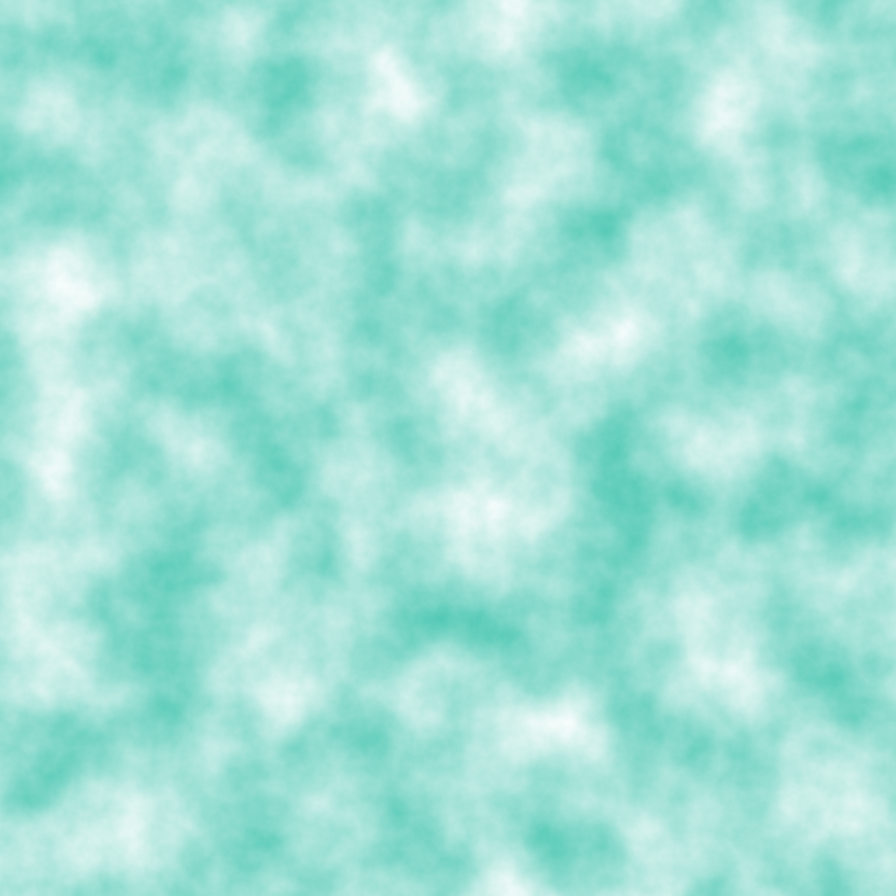
This texture is drawn by a WebGL 2 fragment shader. Its source:

```glsl
#version 300 es
precision highp float;
// Soft, cloudy turquoise mottling that tiles in both directions.
// Octaves of wrapping gradient noise are summed, each twice as fine and half
// as strong as the last, and the sum blends a deep turquoise into white.

uniform vec2 u_resolution;
out vec4 fragColor;

const int OCTAVES = 6;
const float BASE_CELLS = 8.0;    // cells across the tile in the coarsest octave
const float GAIN = 0.5;          // strength of each octave relative to the last
const float CONTRAST = 0.6;
const float MEAN_TINT = 0.479;   // average blend towards white
const float TAU = 6.2831853;
const vec3 TURQUOISE = vec3(0.30, 0.78, 0.70);
const vec3 WHITE = vec3(1.0);

// Random value in 0..1 for a lattice point
float hash(vec2 cell, int seed) {
    uvec2 q = uvec2(cell) * uvec2(1597u, 3571u);
    uint h = q.x ^ (q.y + uint(seed) * 7919u);
    h = (h ^ (h >> 15)) * 73856093u;
    h = (h ^ (h >> 13)) * 19349663u;
    h ^= h >> 16;
    return float(h & 65535u) / 65536.0;
}

// Slope seen from one corner of a cell, its lattice point wrapped to the tile
float cornerSlope(vec2 cell, vec2 corner, vec2 f, float period, int seed) {
    float angle = TAU * hash(mod(cell + corner, period), seed);
    return dot(vec2(cos(angle), sin(angle)), f - corner);
}

// Gradient noise around zero that repeats after a whole number of cells
float tileNoise(vec2 p, float period, int seed) {
    vec2 cell = floor(p);
    vec2 f = p - cell;
    vec2 w = f * f * f * (f * (f * 6.0 - 15.0) + 10.0);
    float bottom = mix(cornerSlope(cell, vec2(0, 0), f, period, seed),
                       cornerSlope(cell, vec2(1, 0), f, period, seed), w.x);
    float top = mix(cornerSlope(cell, vec2(0, 1), f, period, seed),
                    cornerSlope(cell, vec2(1, 1), f, period, seed), w.x);
    return mix(bottom, top, w.y);
}

// Sum of octaves; shifted lattices keep their grids from lining up
float clouds(vec2 uv, float cells, float gain) {
    float sum = 0.0;
    float weight = 1.0;
    for (int i = 0; i < OCTAVES; i++) {
        vec2 shift = vec2(0.37, 0.61) * float(i);
        sum += weight * tileNoise(uv * cells + shift, cells, i + 1);
        weight *= gain;
        cells *= 2.0;
    }
    return sum;
}

void main() {
    vec2 uv = gl_FragCoord.xy / u_resolution;
    float density = clouds(uv, BASE_CELLS, GAIN);
    float tint = clamp(MEAN_TINT + density * CONTRAST, 0.0, 1.0);
    fragColor = vec4(mix(TURQUOISE, WHITE, tint), 1.0);
}
```
